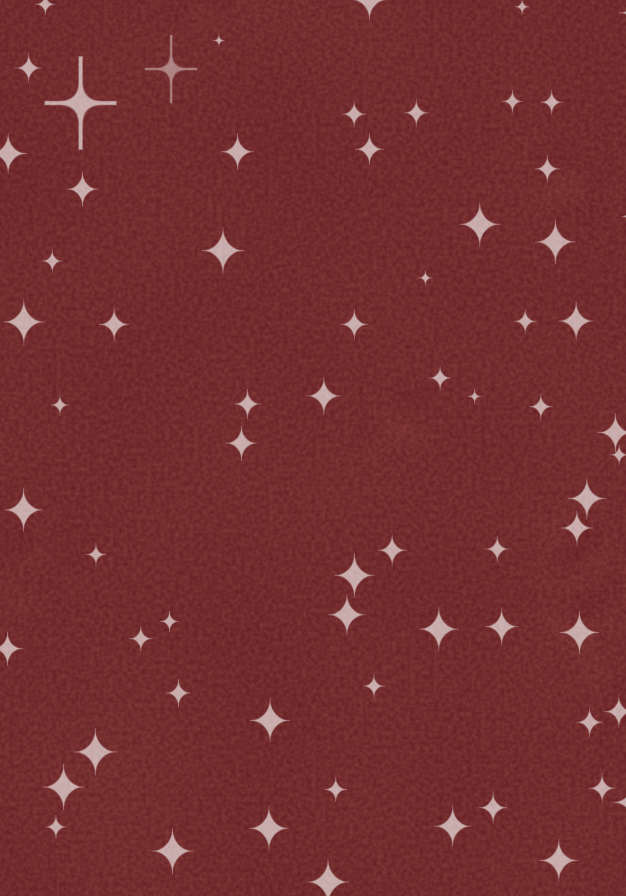
Write a Shadertoy shader that draws this pattern.

```glsl
const vec3 DEEP_RED  = vec3(0.44, 0.16, 0.17);
const vec3 WARM_RED  = vec3(0.47, 0.19, 0.19);
const vec3 PALE_PINK = vec3(0.79, 0.68, 0.68);
const vec3 DUSTY_PINK = vec3(0.69, 0.52, 0.52);

vec2 hash2(vec2 c) {
    vec3 q = fract(c.xyx * vec3(0.1031, 0.1030, 0.0973));
    q += dot(q, q.yzx + 33.33);
    return fract((q.xx + q.yz) * q.zy);
}

// Gradient noise, roughly -0.7 to 0.7
float cornerSlope(vec2 cell, vec2 corner, vec2 f) {
    float angle = 6.2832 * hash2(cell + corner).x;
    return dot(vec2(cos(angle), sin(angle)), f - corner);
}

float gradientNoise(vec2 p) {
    vec2 cell = floor(p), f = fract(p);
    vec2 u = f * f * f * (f * (f * 6.0 - 15.0) + 10.0);
    float low  = mix(cornerSlope(cell, vec2(0, 0), f), cornerSlope(cell, vec2(1, 0), f), u.x);
    float high = mix(cornerSlope(cell, vec2(0, 1), f), cornerSlope(cell, vec2(1, 1), f), u.x);
    return mix(low, high, u.y);
}

// Four-pointed star: the gap between four touching circles
float starDistance(vec2 p, float radius) {
    vec2 q = abs(p) * vec2(1.0, 0.9);
    return max(radius - length(q - radius), max(q.x, q.y) - radius);
}

float boxDistance(vec2 p, vec2 halfSize) {
    vec2 q = abs(p) - halfSize;
    return length(max(q, 0.0)) + min(max(q.x, q.y), 0.0);
}

// Long cross with blunt arms flaring into the middle
float glintDistance(vec2 p, vec2 arms, float thickness, float flare) {
    float across = boxDistance(p, vec2(arms.x, thickness));
    float upright = boxDistance(p, vec2(thickness, arms.y));
    float blend = max(flare - abs(across - upright), 0.0) / flare;
    return min(across, upright) - blend * blend * flare * 0.25;
}

float coverage(float dist, float pixel) {
    return smoothstep(pixel, -pixel, dist);
}

// Jittered stars, leaving a clearing around the two glints
float starField(vec2 p, float spacing, vec2 glintA, vec2 glintB) {
    vec2 home = floor(p / spacing);
    float nearest = 1.0;
    for (int y = -1; y <= 1; y++)
    for (int x = -1; x <= 1; x++) {
        vec2 id = home + vec2(x, y);
        vec2 center = (id + 0.5 + 0.9 * (hash2(id + 17.0) - 0.5)) * spacing;
        vec2 traits = hash2(id + 71.0);
        float clearing = min(distance(center, glintA), distance(center, glintB));
        if (traits.x > 0.68 || clearing < 0.06) continue;
        float radius = mix(0.0055, 0.0235, traits.y);
        nearest = min(nearest, starDistance(p - center, radius));
    }
    return nearest;
}

// Fine paper grain with faint, wide mottling
float paperTone(vec2 p, float grain) {
    float mottling = 0.5 * gradientNoise(p * 6.0 + 3.7);
    float patch_ = smoothstep(0.2, 0.5, gradientNoise(p * 5.0 + 41.3));
    float smudge = patch_ * gradientNoise(p * 22.0 + 9.1);
    return 0.46 + grain + mottling + 1.5 * smudge;
}

void mainImage(out vec4 fragColor, in vec2 fragCoord) {
    vec2 p = fragCoord / iResolution.y;
    float pixel = 1.0 / iResolution.y;

    // Paper
    float grain = 2.0 * gradientNoise(p * 190.0) + 1.2 * gradientNoise(p * 330.0 + 5.3);
    vec3 color = mix(DEEP_RED, WARM_RED, paperTone(p, grain));

    // Stars
    vec2 glintA = vec2(0.090, 0.885), glintB = vec2(0.191, 0.923);
    float stars = starField(p, 0.085, glintA, glintB);
    color = mix(color, PALE_PINK + 0.015 * grain, coverage(stars, pixel));

    // Glints
    float large = glintDistance(p - glintA, vec2(0.040, 0.052), 0.0022, 0.022);
    float small = glintDistance(p - glintB, vec2(0.029, 0.038), 0.0012, 0.016);
    color = mix(color, PALE_PINK + 0.015 * grain, coverage(large, pixel));
    color = mix(color, DUSTY_PINK + 0.015 * grain, coverage(small, pixel));

    fragColor = vec4(color, 1.0);
}
```
